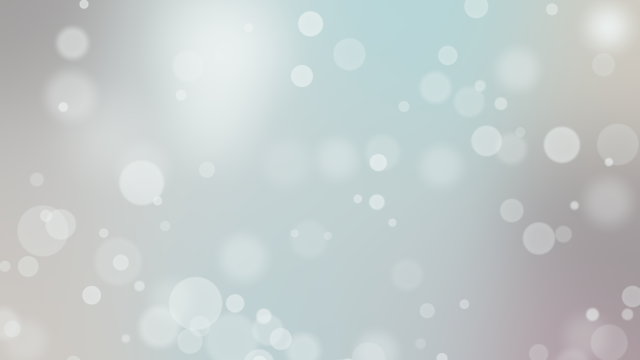
This background is drawn by a WebGL 2 fragment shader. Its source:

```glsl
#version 300 es
precision highp float;
// Pale bokeh background: broad washes of grey, teal, beige and mauve are
// blended by Gaussian weights, then lit by wide glows and overlaid with
// hashed layers of translucent discs, from hazy blurs to small crisp dots.

uniform vec2 u_resolution;
out vec4 fragColor;

const float ASPECT = 16.0 / 9.0;
const vec3 LIGHT = vec3(0.935, 0.955, 0.952);

// Four random values in 0..1 from an index and a layer seed
vec4 hash4(vec2 key) {
    vec4 q = fract(key.xyxy * vec4(0.1031, 0.1030, 0.0973, 0.1099));
    q += dot(q, q.wzxy + 33.33);
    return fract((q.xxyz + q.yzzw) * q.zywx);
}

// Adds one weighted colour to a running blend (rgb sum, weight sum)
void addWash(inout vec4 blend, vec2 p, vec2 centre, float spread, vec3 colour) {
    vec2 offset = (p - centre) / spread;
    blend += vec4(colour, 1.0) * exp(-dot(offset, offset));
}

// Disc coverage with an edge that fades over +-edge around the radius
float disc(vec2 p, vec2 centre, float radius, float edge) {
    return 1.0 - smoothstep(radius - edge, radius + edge, length(p - centre));
}

vec3 background(vec2 p) {
    vec4 blend = vec4(0.0);
    // Upper band: grey, pale, teal, beige
    addWash(blend, p, vec2(0.04, 0.97), 0.30, vec3(0.63, 0.62, 0.62));
    addWash(blend, p, vec2(0.60, 0.85), 0.30, vec3(0.83, 0.87, 0.87));
    addWash(blend, p, vec2(1.15, 0.92), 0.36, vec3(0.71, 0.84, 0.85));
    addWash(blend, p, vec2(1.74, 0.82), 0.32, vec3(0.82, 0.80, 0.76));
    // Middle band: warm grey, silver, cool grey, dark grey
    addWash(blend, p, vec2(0.02, 0.48), 0.30, vec3(0.76, 0.75, 0.74));
    addWash(blend, p, vec2(0.42, 0.46), 0.30, vec3(0.81, 0.83, 0.83));
    addWash(blend, p, vec2(1.00, 0.48), 0.34, vec3(0.77, 0.82, 0.82));
    addWash(blend, p, vec2(1.72, 0.36), 0.30, vec3(0.61, 0.59, 0.60));
    // Lower band: beige, teal, blue grey, mauve
    addWash(blend, p, vec2(0.06, 0.10), 0.34, vec3(0.81, 0.79, 0.77));
    addWash(blend, p, vec2(0.72, 0.15), 0.32, vec3(0.74, 0.82, 0.83));
    addWash(blend, p, vec2(1.20, 0.10), 0.28, vec3(0.74, 0.77, 0.78));
    addWash(blend, p, vec2(1.58, 0.00), 0.24, vec3(0.70, 0.62, 0.65));
    return blend.rgb / blend.w;
}

// Wide out-of-focus lights
vec3 addGlows(vec3 colour, vec2 p) {
    colour = mix(colour, LIGHT, 0.80 * disc(p, vec2(0.62, 0.86), 0.14, 0.12));
    colour = mix(colour, LIGHT, 0.50 * disc(p, vec2(0.59, 0.67), 0.11, 0.10));
    colour = mix(colour, LIGHT, 0.30 * disc(p, vec2(0.30, 0.62), 0.10, 0.10));
    return mix(colour, LIGHT, 0.85 * disc(p, vec2(1.69, 0.925), 0.052, 0.05));
}

// Scatters discs evenly across x and more densely towards the bottom.
// The ranges hold (min, max); small radii and crisp edges are the commonest.
vec3 addDiscs(vec3 colour, vec2 p, float seed, int count,
              vec2 radiusRange, vec2 edgeRange, vec2 alphaRange) {
    float minEdge = 0.75 / u_resolution.y;
    for (int i = 0; i < count; i++) {
        vec4 place = hash4(vec2(float(i) + 1.0, seed));
        vec4 look = hash4(vec2(float(i) + 1.0, seed + 57.0));
        vec2 centre = vec2((float(i) + place.x) / float(count) * ASPECT,
                           pow(place.y, 1.3) * 1.04 - 0.02);
        float radius = mix(radiusRange.x, radiusRange.y, look.x * look.x);
        float edge = max(minEdge, mix(edgeRange.x, edgeRange.y, pow(look.y, 3.0)));
        float alpha = mix(alphaRange.x, alphaRange.y, look.z);
        // Slightly brighter towards the rim
        float rim = mix(0.90, 1.0, smoothstep(0.4, 1.0, length(p - centre) / radius));
        colour = mix(colour, LIGHT, alpha * rim * disc(p, centre, radius, edge));
    }
    return colour;
}

void main() {
    vec2 p = gl_FragCoord.xy / u_resolution * vec2(ASPECT, 1.0);
    vec3 colour = addGlows(background(p), p);

    // Hazy blurs, large discs, then small dots
    colour = addDiscs(colour, p, 11.0, 12, vec2(0.050, 0.070), vec2(0.030, 0.045), vec2(0.18, 0.42));
    colour = addDiscs(colour, p, 23.0, 27, vec2(0.042, 0.074), vec2(0.003, 0.018), vec2(0.18, 0.58));
    colour = addDiscs(colour, p, 41.0, 56, vec2(0.011, 0.036), vec2(0.002, 0.006), vec2(0.22, 0.66));

    fragColor = vec4(colour, 1.0);
}
```
